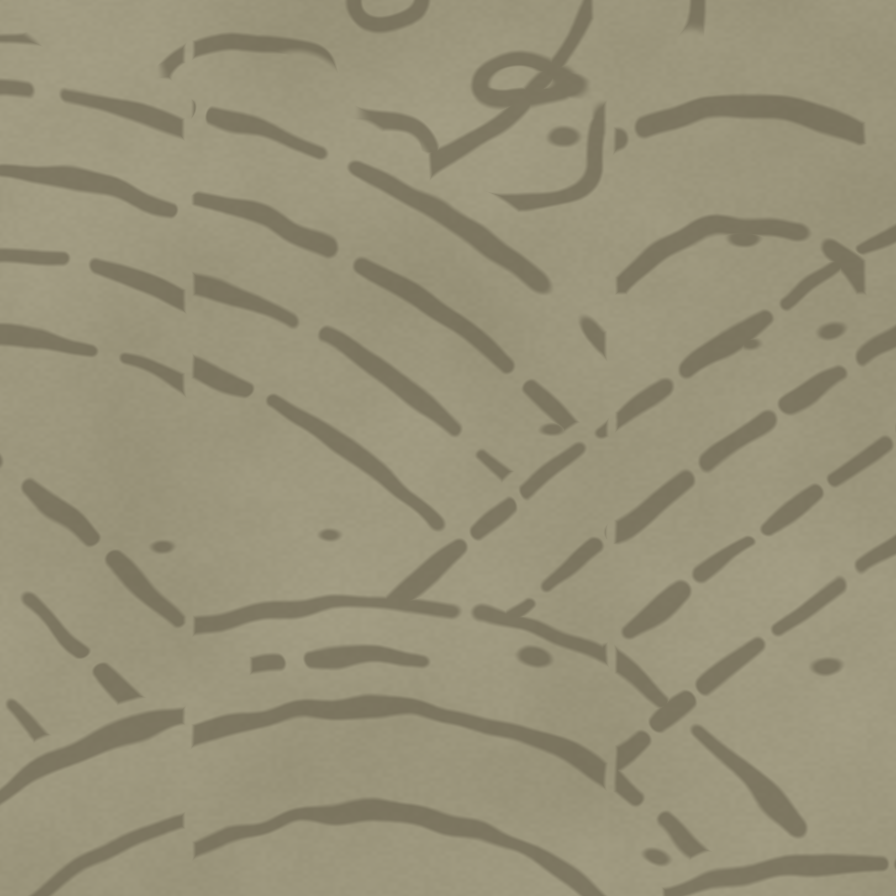
Reproduce this pattern procedurally as a Shadertoy shader.

```glsl
// Worn hand-carved relief: families of broken concentric strokes in dark olive
// on mottled khaki, split into three panels by two thin vertical seams.
// Strokes are distances to ring families, cut into tapered dashes along the arc.

const vec3 GROUND = vec3(0.615, 0.592, 0.492);
const vec3 INK = vec3(0.488, 0.463, 0.378);
const float LEFT_SEAM = 0.211;
const float RIGHT_SEAM = 0.682;

float hash(vec2 p) {
    vec3 q = fract(p.xyx * 0.1031);
    q += dot(q, q.yzx + 33.33);
    return fract((q.x + q.y) * q.z);
}

float noise(vec2 p) {
    vec2 i = floor(p), f = fract(p);
    f = f * f * (3.0 - 2.0 * f);
    return mix(mix(hash(i), hash(i + vec2(1, 0)), f.x),
               mix(hash(i + vec2(0, 1)), hash(i + 1.0), f.x), f.y);
}

float fbm(vec2 p) {
    float sum = 0.0, amp = 0.5;
    for (int i = 0; i < 4; i++) {
        sum += amp * noise(p);
        p = p * 2.03 + 17.0;
        amp *= 0.5;
    }
    return sum;
}

// Signed distance to a vertical band, negative inside
float band(float x, float lo, float hi) {
    return max(lo - x, x - hi);
}

// Dashed rings around a centre, counted inwards from the outer radius
float rings(vec2 p, vec2 centre, float radius, float spacing, float count,
            float dash, float gap, float seed) {
    vec2 q = p - centre;
    float r = length(q);
    float k = clamp(round((radius - r) / spacing), 0.0, count - 1.0);
    float ring = radius - k * spacing;
    float along = atan(q.x, -q.y) * ring + 10.0;
    vec2 id = vec2(k * 7.0 + seed, seed * 3.0);
    float warped = along + 0.6 * dash * noise(vec2(along / dash, id.x));
    float s = abs(fract(warped / dash + hash(id)) - 0.5) * 2.0;
    float past = (s - 1.0) * 0.5 * dash + gap;
    float width = (0.0065 + 0.0065 * noise(vec2(along * 12.0, id.x + 40.0)))
                * (1.08 - 0.3 * s * s);
    return length(vec2(max(past, 0.0), r - ring)) - width;
}

// Winding broken strokes along the middle level of a noise field
float scribble(vec2 p, vec2 scale, float width) {
    float e = 0.004;
    float n = noise(p * scale);
    vec2 slope = vec2(noise((p + vec2(e, 0)) * scale),
                      noise((p + vec2(0, e)) * scale)) - n;
    float d = abs(n - 0.5) / max(length(slope / e), 2.0) - width;
    return max(d, (noise(p * 9.0 + 31.0) - 0.62) * 0.09);
}

// Sparse flat chips, one per chosen cell
float chips(vec2 p, float cells, float share) {
    vec2 id = floor(p * cells);
    vec2 offset = 0.3 + 0.4 * vec2(hash(id + 5.0), hash(id + 9.0));
    vec2 q = (p * cells - id - offset) / cells;
    float size = 0.006 + 0.005 * hash(id + 13.0);
    float d = length(q * vec2(0.55, 1.0)) - size;
    return hash(id + 21.0) < share ? d : 1.0;
}

float carving(vec2 p) {
    bool leftPanel = p.x < LEFT_SEAM;
    vec2 slopeP = p, hillP = p;
    if (leftPanel) {
        slopeP.y -= 0.55 * p.x * p.x;
        hillP.x += 0.1;
    }
    vec2 slopeC = vec2(0.0, 1.05), riseC = vec2(3.153, 3.744);
    vec2 hillC = vec2(0.404, 1.309), mound = vec2(1.0, 1.9);
    float slopeR = length(slopeP - slopeC);
    float riseR = length(p - riseC);
    float hillR = length(hillP - hillC);
    float moundR = length(p - mound);

    // Falling arcs at upper left
    float d = max(rings(slopeP, slopeC, 0.95, 0.092, 4.0, 0.23, 0.020, 1.0),
                  max(4.125 - riseR, p.x - RIGHT_SEAM));
    // Short dashes rising to the right
    d = min(d, max(rings(p, riseC, 4.098, 0.098, 4.0, 0.105, 0.014, 2.0),
                   min(0.637 - hillR, RIGHT_SEAM - p.x)));
    // Low hill at the bottom and the loose strokes inside its rim
    float hillClip = leftPanel ? hillR - 0.58 : p.x - RIGHT_SEAM;
    d = min(d, max(rings(hillP, hillC, 0.637, 0.117, 3.0, 0.6, 0.012, 3.0), hillClip));
    d = min(d, max(rings(p, hillC, 0.578, 1.0, 1.0, 0.12, 0.022, 4.0),
                   band(p.x, 0.28, 0.48)));
    // Falling diagonals in both outer panels
    d = min(d, max(rings(p, vec2(-1.24, 2.084), 2.0, 0.099, 3.0, 0.15, 0.021, 5.0),
                   max(p.x - LEFT_SEAM, 0.55 - hillR)));
    d = min(d, max(rings(p, vec2(-0.556, 2.306), 2.0, 0.099, 2.0, 0.17, 0.021, 6.0),
                   max(band(p.x, RIGHT_SEAM, 0.95), 0.97 - moundR)));
    d = min(d, max(rings(p, mound, 0.94, 1.0, 1.0, 0.3, 0.012, 7.0), 0.74 - p.x));
    // Broad arches at upper right and a sweep beside them
    d = min(d, max(rings(p, vec2(0.83, 0.42), 0.3, 0.13, 2.0, 0.34, 0.016, 8.0) - 0.003,
                   max(band(p.x, RIGHT_SEAM, 0.965), p.y - 0.33)));
    d = min(d, max(rings(p, vec2(0.337, -0.137), 0.352, 1.0, 1.0, 0.5, 0.0, 9.0) - 0.002,
                   band(p.x, 0.48, 0.66)));
    // Tangled marks along the top, then stray chips
    float top = max(max(1.0 - slopeR, 4.15 - riseR),
                    p.x > RIGHT_SEAM ? p.y - 0.07 : -1.0);
    d = min(d, max(scribble(p + 3.0, vec2(7.0, 11.0), 0.009), top));
    d = min(d, chips(p, 9.0, 0.13));
    // Seams interrupt every stroke
    float seam = min(abs(p.x - LEFT_SEAM), abs(p.x - RIGHT_SEAM));
    return max(d, 0.0055 - seam);
}

void mainImage(out vec4 fragColor, in vec2 fragCoord) {
    vec2 uv = fragCoord / iResolution.y;
    vec2 p = vec2(uv.x, 1.0 - uv.y);
    vec2 wobble = vec2(noise(p * 24.0), noise(p * 24.0 + 50.0)) - 0.5;
    float d = carving(p + vec2(0.004, 0.010) * wobble);
    float soft = max(0.003, 1.0 / iResolution.y);
    float ink = 1.0 - smoothstep(-soft, soft, d);

    // Cloudy wear and fine weave over the ground
    float wear = 0.07 * (fbm(p * 6.0 + 11.0) - 0.47);
    float grain = 0.016 * (noise(p * vec2(170.0, 230.0)) - 0.5);
    vec3 colour = mix(GROUND + wear + grain, INK + 0.4 * wear + 0.5 * grain, ink);
    fragColor = vec4(colour, 1.0);
}
```
